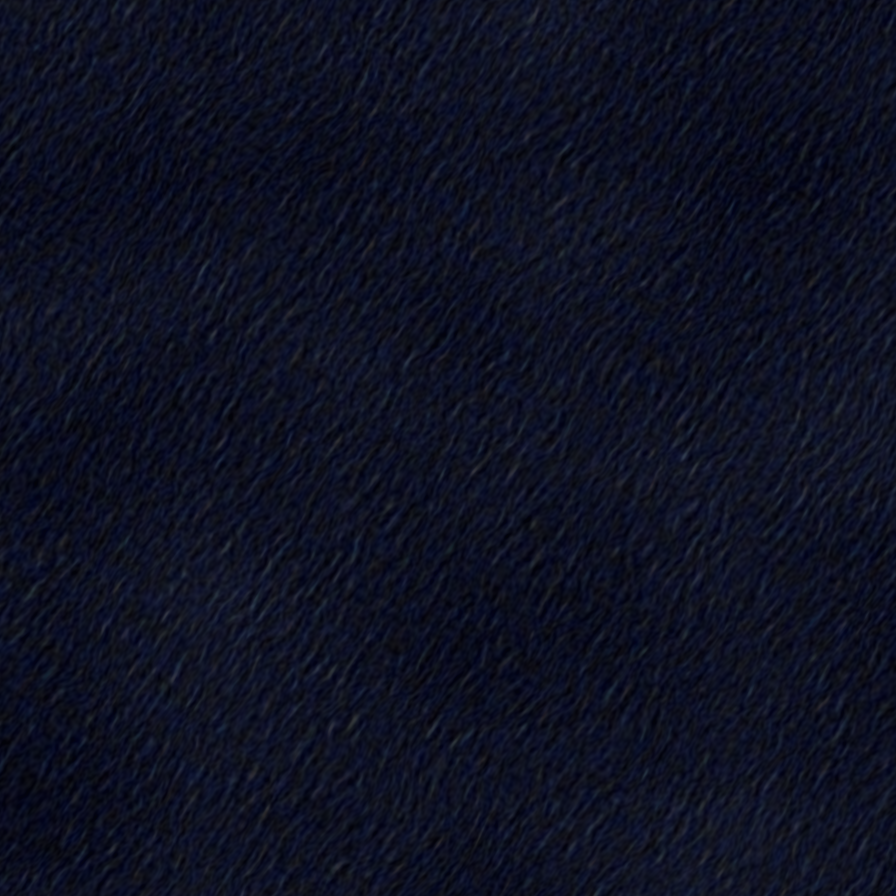
This texture is drawn by a Shadertoy shader. Its source:

```glsl
// Dark navy short-nap hide: fine slanted fibres catching faint light.
// Stretched gradient noise, gently bent, is lit from the side to emboss
// dense strokes; broad noise shades the cloth, fine noise shifts its hue.
#define FIBRE_ANGLE 0.98
#define FIBRE_FREQ vec2(38.0, 118.0)
#define WARP_AMOUNT 0.012
#define LIGHT_OFFSET 0.0045
#define RELIEF 0.082
#define GLINT 0.060
#define CLOUD_FREQ 3.2
#define CLOUD_DEPTH 0.036
#define BLUE_SHIFT 0.090
#define HUE_SHIFT 0.090
#define GRAIN 0.060
#define NAVY vec3(0.051, 0.063, 0.128)

float hash(vec2 p) {
    return fract(sin(dot(p, vec2(127.1, 311.7))) * 43758.5453);
}

vec2 gradient(vec2 cell) {
    float a = 6.28319 * hash(cell);
    return vec2(cos(a), sin(a));
}

// Gradient noise, roughly -0.7 to 0.7
float noise(vec2 p) {
    vec2 i = floor(p), f = fract(p);
    vec2 u = f * f * f * (f * (f * 6.0 - 15.0) + 10.0);
    vec2 e = vec2(1.0, 0.0);
    float bottom = mix(dot(gradient(i), f),
                       dot(gradient(i + e.xy), f - e.xy), u.x);
    float top = mix(dot(gradient(i + e.yx), f - e.yx),
                    dot(gradient(i + e.xx), f - e.xx), u.x);
    return mix(bottom, top, u.y);
}

float fbm(vec2 p) {
    float sum = 0.0, amp = 1.0;
    for (int k = 0; k < 4; k++) {
        sum += amp * noise(p);
        p = p * 2.03 + 17.3;
        amp *= 0.5;
    }
    return sum;
}

// Coordinates along and across a fibre direction
vec2 alongAcross(vec2 p, float angle) {
    vec2 d = vec2(cos(angle), sin(angle));
    return vec2(dot(p, d), dot(p, vec2(-d.y, d.x)));
}

// Two crossing layers break the fibres into short strokes
float fibreHeight(vec2 p) {
    float sum = 0.0;
    for (int k = 0; k < 2; k++) {
        float layer = float(k);
        vec2 q = alongAcross(p, FIBRE_ANGLE + 0.16 * (layer - 0.5));
        sum += noise(q * FIBRE_FREQ * (0.88 + 0.32 * layer) + 31.7 * layer);
    }
    return sum * 0.7;
}

void mainImage(out vec4 fragColor, in vec2 fragCoord) {
    vec2 uv = fragCoord / min(iResolution.x, iResolution.y);

    // Slow bends in the lie of the nap
    vec2 bend = vec2(fbm(uv * 6.0 + 3.1), fbm(uv * 6.0 + 41.7));
    vec2 p = uv + WARP_AMOUNT * bend;

    // Broad shading
    float cloud = fbm(uv * vec2(0.8, 1.2) * CLOUD_FREQ + 8.4);
    vec3 color = NAVY + CLOUD_DEPTH * cloud * vec3(0.8, 0.9, 1.0);

    // Side light: bright flank beside a dark one
    vec2 side = LIGHT_OFFSET * vec2(sin(FIBRE_ANGLE), -cos(FIBRE_ANGLE));
    float fibre = fibreHeight(p) - 0.75 * fibreHeight(p + side);
    float relief = fibre > 0.0 ? fibre : 0.85 * fibre;
    float patchLight = clamp(0.9 + 0.8 * noise(uv * 15.0 + 5.0) + 0.4 * cloud, 0.4, 1.5);
    float crest = smoothstep(0.2, 0.95, fibre);
    color += RELIEF * relief * mix(1.0, patchLight, 0.5) * vec3(0.85, 1.0, 0.95);
    color += GLINT * crest * patchLight * vec3(1.0, 1.1, 0.8);

    // Blueness everywhere; crests run from warm grey to teal
    vec2 q = alongAcross(p, FIBRE_ANGLE);
    float blueness = noise(q * vec2(45.0, 80.0) + 77.0);
    float hue = noise(q * vec2(36.0, 70.0) + 143.0);
    color += BLUE_SHIFT * blueness * vec3(-0.1, 0.0, 0.8);
    color += HUE_SHIFT * hue * (0.25 + crest) * vec3(-0.7, 0.15, 0.4);

    // Crisp fine grain, slightly drawn out along the fibres
    float grain = noise(q * vec2(130.0, 225.0) + 9.0);
    color += GRAIN * grain * vec3(0.9, 1.0, 1.0);

    fragColor = vec4(clamp(color, vec3(0.008, 0.012, 0.04), vec3(1.0)), 1.0);
}
```
